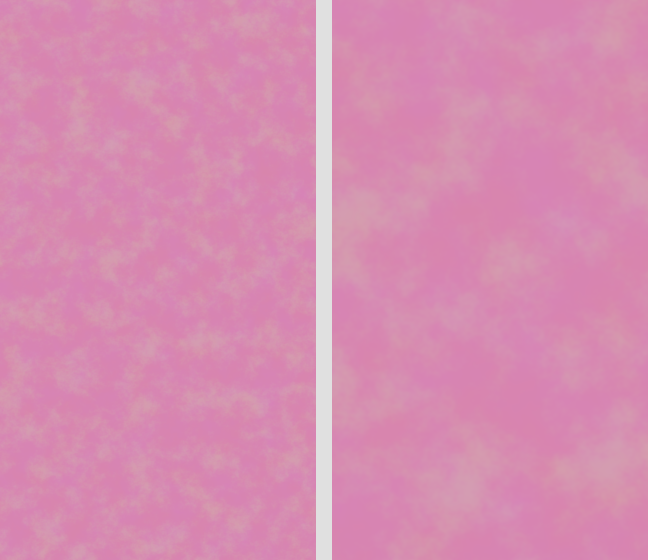
Left: the whole. Right: its middle third, enlarged.
Reproduce this texture procedurally as a Shadertoy shader.

```glsl
// Soft pink mottled paper with pale, wispy cloud patches.

const vec3 DEEP_PINK = vec3(0.845, 0.518, 0.694);
const vec3 PALE_ROSE = vec3(0.832, 0.614, 0.688);
const vec3 WARM_SHIFT = vec3(0.003, 0.004, -0.024);
const float PATCHES_ACROSS = 10.5;
const float TINTS_ACROSS = 10.0;

// Pseudo-random unit vector for a lattice cell.
vec2 randomGradient(vec2 cell) {
    vec3 h = fract(cell.xyx * vec3(0.1031, 0.1030, 0.0973));
    h += dot(h, h.yzx + 33.33);
    float angle = 6.2832 * fract((h.x + h.y) * h.z);
    return vec2(cos(angle), sin(angle));
}

// Gradient noise with quintic blending.
float gradientNoise(vec2 p) {
    vec2 cell = floor(p);
    vec2 f = p - cell;
    vec2 blend = f * f * f * (f * (f * 6.0 - 15.0) + 10.0);
    vec2 e = vec2(1.0, 0.0);
    float a = dot(randomGradient(cell), f);
    float b = dot(randomGradient(cell + e), f - e);
    float c = dot(randomGradient(cell + e.yx), f - e.yx);
    float d = dot(randomGradient(cell + e.xx), f - e.xx);
    return mix(mix(a, b, blend.x), mix(c, d, blend.x), blend.y);
}

// Layered noise, each octave rotated to hide the lattice.
float fractalNoise(vec2 p, int octaves, float gain) {
    mat2 turn = mat2(0.8, 0.6, -0.6, 0.8);
    float sum = 0.0;
    float amplitude = 1.0;
    for (int i = 0; i < octaves; i++) {
        sum += amplitude * gradientNoise(p);
        p = turn * p * 2.03 + 17.3;
        amplitude *= gain;
    }
    return sum;
}

// Cloud cover from 0 (deep pink) to 1 (pale).
float cloudCover(vec2 uv, float scale) {
    vec2 p = uv * scale * vec2(0.96, 1.04) + 40.0;
    float wisps = 0.85 * fractalNoise(p, 5, 0.67);
    return smoothstep(-0.37, 0.85, wisps);
}

void mainImage(out vec4 fragColor, in vec2 fragCoord) {
    vec2 uv = fragCoord / iResolution.x;

    // Pale clouds over the pink ground.
    vec3 color = mix(DEEP_PINK, PALE_ROSE, cloudCover(uv, PATCHES_ACROSS));

    // Faint drift between warm and violet pink.
    float warmth = fractalNoise(uv * TINTS_ACROSS + 90.0, 4, 0.65);
    color += WARM_SHIFT * warmth;

    fragColor = vec4(color, 1.0);
}
```
